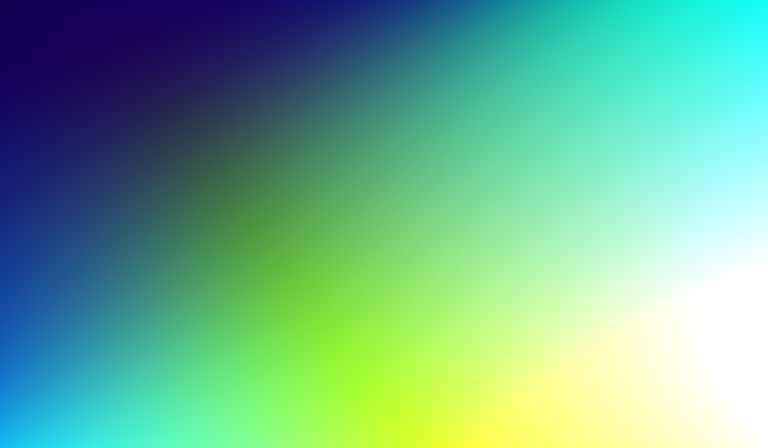
This background is drawn by a WebGL 1 fragment shader. Its source:

```glsl
precision highp float;

uniform vec2 u_resolution;

const float PI = 3.14159265;

// Red: a warm glow growing towards the lower right
const float RED_BASE = 0.078;
const float RED_GAIN = 1.57;
const float RED_CURVE = 1.12;

// Green: a soft diagonal front, sharper near the top and bottom
const float FRONT_X = 0.655;
const float FRONT_SLOPE = 0.75;
const float FRONT_SHARPNESS = 5.5;
const float FRONT_EDGE_BOOST = 4.5;
const float GREEN_GAIN = 1.04;
const float GREEN_OFFSET = 0.015;

// Blue: a slanted valley between two bright sides
const float VALLEY_X = 0.125;
const float VALLEY_SLOPE = 0.41;
const float VALLEY_SOFTNESS = 0.035;
const float FLOOR_TOP = 0.36;
const float FLOOR_BOTTOM = 0.173;
const float LEFT_TOP = 0.333;
const float LEFT_BOTTOM = 0.941;
const float LEFT_CURVE = 1.8;
const float RIGHT_PEAK = 0.988;
const float RIGHT_BULGE = 0.165;
const float RIGHT_TOP_BEND = 0.9;

float warmGlow(vec2 p) {
  return RED_BASE + RED_GAIN * pow(p.x, RED_CURVE) * p.y;
}

float diagonalFront(vec2 p) {
  float distanceToFront = p.x + FRONT_SLOPE * p.y - FRONT_X;
  float fromMiddle = 2.0 * p.y - 1.0;
  float sharpness = FRONT_SHARPNESS + FRONT_EDGE_BOOST * fromMiddle * fromMiddle;
  return GREEN_GAIN / (1.0 + exp(-sharpness * distanceToFront)) - GREEN_OFFSET;
}

float slantedValley(vec2 p) {
  float valley = VALLEY_X + VALLEY_SLOPE * p.y;
  float bottom = mix(FLOOR_TOP, FLOOR_BOTTOM, p.y);
  float offset = p.x - valley;
  float side = offset < 0.0 ? valley : 1.0 - valley;

  // Rounded distance from the valley line, 0 to 1 on each side
  float u = abs(offset) / side;
  float soft = VALLEY_SOFTNESS / side;
  u = (sqrt(u * u + soft * soft) - soft) / (sqrt(1.0 + soft * soft) - soft);

  if (offset < 0.0) {
    float rim = mix(LEFT_TOP, LEFT_BOTTOM, pow(p.y, LEFT_CURVE));
    return mix(bottom, rim, sin(0.5 * PI * u));
  }
  float rim = RIGHT_PEAK + RIGHT_BULGE * sin(PI * p.y * p.y);
  float bend = 1.0 + RIGHT_TOP_BEND * pow(1.0 - p.y, 4.0);
  return mix(bottom, rim, pow(max(u, 0.0), bend));
}

void main() {
  // Canvas units with y running down from the top
  vec2 p = gl_FragCoord.xy / u_resolution;
  p.y = 1.0 - p.y;

  vec3 color = vec3(warmGlow(p), diagonalFront(p), slantedValley(p));
  gl_FragColor = vec4(clamp(color, 0.0, 1.0), 1.0);
}
```
